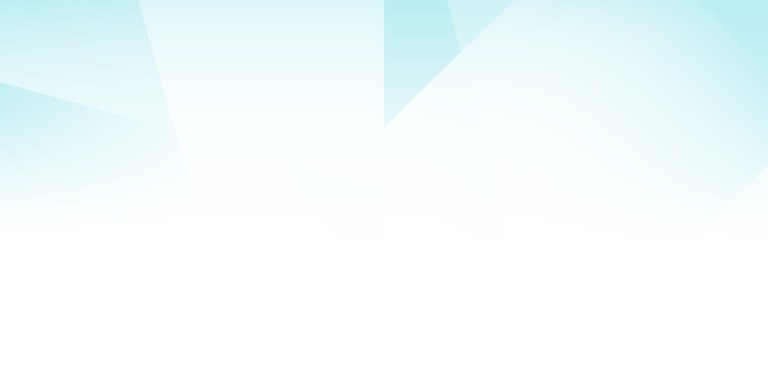
Reproduce this background procedurally as a WebGL 2 fragment shader.

```glsl
#version 300 es
precision highp float;
// Pale cyan overlapping facets along the top, fading down into white.

uniform vec2 u_resolution;
out vec4 fragColor;

// Colours
const vec3 PAPER = vec3(0.998, 1.0, 1.0);
const vec3 CYAN = vec3(0.72, 0.93, 0.95);

// Facet edges as start.xy, end.xy; x runs 0..2, y runs 0..1 downward
const vec4 LEFT_SLANT = vec4(0.359, 0.0, 0.456, 0.339);
const vec4 LEFT_RIDGE = vec4(0.0, 0.214, 0.456, 0.339);
const vec4 MID_SEAM = vec4(1.0, 0.0, 1.0, 1.0);
const vec4 MID_SLANT = vec4(1.164, 0.0, 1.328, 0.625);
const vec4 MID_DIAGONAL = vec4(1.341, 0.0, 1.0, 0.331);
const vec4 RIGHT_CORNER = vec4(1.823, 0.0, 2.0, 0.177);
const vec4 RIGHT_FOOT = vec4(2.0, 0.430, 1.771, 0.651);
const vec4 FAINT_FOLD = vec4(0.737, 0.417, 0.831, 0.560);

// Tint strengths and fades
const float TOP_TINT = 0.53;
const float TOP_FALLOFF = 6.0;
const float GLOW_TINT = 0.65;
const float FOOT_TINT = 0.45;
const float FAINT_TINT = 0.022;
const vec2 FLOOR_FADE = vec2(0.48, 0.76);

// Antialiased half-plane: 1 to the right of a downward edge, or above a rightward one
float beside(vec2 p, vec4 edge) {
    vec2 along = normalize(edge.zw - edge.xy);
    vec2 v = p - edge.xy;
    float d = along.y * v.x - along.x * v.y;
    float pixel = 1.0 / u_resolution.y;
    return smoothstep(-pixel, pixel, d);
}

// Left facets, split by the sloping ridge
float leftTint(vec2 p, float aboveRidge) {
    float upper = (0.95 - 0.4 * p.x) * exp(-4.0 * p.y);
    float lower = 0.95 * (1.0 - smoothstep(0.12, 0.66, p.y));
    lower *= max(1.0 - 1.5 * p.x, 0.0);
    return mix(lower, upper, aboveRidge);
}

// Wide right facet with a glow, a dark corner and a lighter foot
float rightTint(vec2 p, float topTint) {
    float reach = clamp((p.x - 1.3) / 0.7, 0.0, 1.0);
    float glow = GLOW_TINT * reach * reach * (1.0 - smoothstep(0.1, 0.75, p.y));
    float tint = topTint + glow;
    tint = mix(tint, 0.98 - 0.8 * p.y, beside(p, RIGHT_CORNER));
    return tint * mix(1.0, FOOT_TINT, beside(p, RIGHT_FOOT));
}

void main() {
    vec2 uv = gl_FragCoord.xy / u_resolution;
    vec2 p = vec2(2.0 * uv.x, 1.0 - uv.y);

    float aboveRidge = beside(p, LEFT_RIDGE);
    float pastSlant = beside(p, LEFT_SLANT);
    float pastSeam = beside(p, MID_SEAM);
    float pastMidSlant = beside(p, MID_SLANT);
    float pastDiagonal = beside(p, MID_DIAGONAL);

    // Left half: shaded facets, then the light centre panel
    float topTint = TOP_TINT * exp(-TOP_FALLOFF * p.y);
    float leftHalf = mix(leftTint(p, aboveRidge), topTint, pastSlant);

    // Right half: dark wedge between seam and diagonal, then the wide facet
    float wedge = mix(1.0, 0.7, pastMidSlant) * max(1.0 - 2.0 * p.y, 0.0);
    float rightHalf = mix(wedge, rightTint(p, topTint), pastDiagonal);
    float tint = mix(leftHalf, rightHalf, pastSeam);

    // Barely visible folds in the middle
    float foldLeft = (1.0 - aboveRidge) * beside(p, FAINT_FOLD) * (1.0 - pastSeam);
    float foldRight = pastSeam * pastDiagonal * (1.0 - pastMidSlant);
    foldRight *= smoothstep(1.1, 1.3, p.x);
    tint += FAINT_TINT * (foldLeft + foldRight);

    tint *= 1.0 - smoothstep(FLOOR_FADE.x, FLOOR_FADE.y, p.y);
    fragColor = vec4(mix(PAPER, CYAN, clamp(tint, 0.0, 1.0)), 1.0);
}
```
